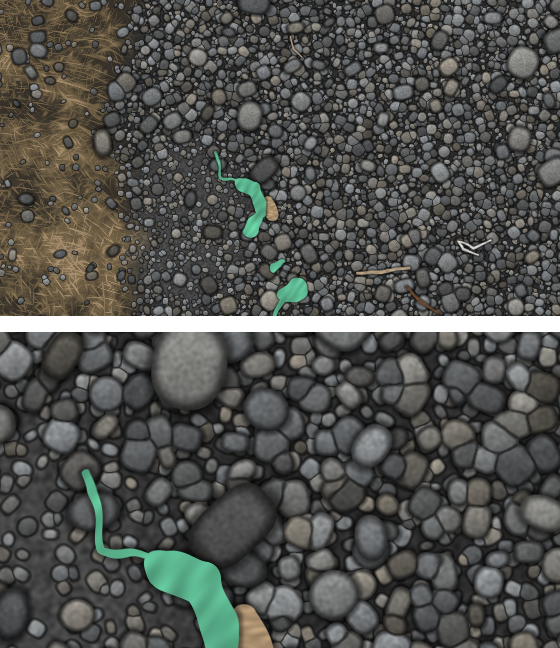
Top, the full canvas; bottom, a detail of the centre.
Give the GLSL for this texture, as a Shadertoy shader.

```glsl
// Aerial view of a stony shore: dry grass left, dark shingle right, green cloth, wood.
// Stones are superellipse domes on jittered grids, stacked from fine to large;
// grass is stretched gradient noise.

const vec3 SOIL = vec3(0.21, 0.19, 0.16);
const vec3 DRY_GRASS = vec3(0.42, 0.36, 0.26);
const vec3 STRAW = vec3(0.66, 0.56, 0.43);
const vec3 CLOTH = vec3(0.36, 0.71, 0.56);
const vec3 PALE_WOOD = vec3(0.68, 0.60, 0.49);
const vec3 BROWN_WOOD = vec3(0.40, 0.27, 0.18);
const vec3 ROPE = vec3(0.80, 0.80, 0.78);

vec3 hash3(vec2 p) {
  vec3 q = fract(p.xyx * vec3(0.1031, 0.1030, 0.0973));
  q += dot(q, q.yxz + 33.33);
  return fract((q.xxy + q.yzz) * q.zyx);
}

float cornerDot(vec2 cell, vec2 f, vec2 corner) {
  return dot(hash3(cell + corner).xy * 2.0 - 1.0, f - corner);
}

float gradNoise(vec2 p) {
  vec2 c = floor(p), f = p - c;
  vec2 u = f * f * (3.0 - 2.0 * f);
  return mix(mix(cornerDot(c, f, vec2(0, 0)), cornerDot(c, f, vec2(1, 0)), u.x),
             mix(cornerDot(c, f, vec2(0, 1)), cornerDot(c, f, vec2(1, 1)), u.x), u.y);
}

mat2 turn(float a) { return mat2(cos(a), -sin(a), sin(a), cos(a)); }

// Weights of grass, gravel and shingle; they sum to one
vec3 zones(vec2 p) {
  float dip = p.y - 0.6;
  float border = 0.44 - 0.08 * exp(-40.0 * dip * dip) + 0.08 * gradNoise(p * 6.0);
  float grass = 1.0 - smoothstep(-0.07, 0.05, p.x - border);
  float gravel = 1.0 - smoothstep(0.5, 1.1, length((p - vec2(0.6, 0.28)) / vec2(0.24, 0.36)));
  gravel *= 1.0 - grass;
  return vec3(grass, gravel, 1.0 - grass - gravel);
}

// One layer of stones; density is given per zone
vec3 addStones(vec3 under, vec2 p, float size, vec3 density, float seed, float px) {
  vec2 g = p / size, cell = floor(g);
  float edge = -size, second = -size;
  vec3 look = vec3(1.0, 0.4, 0.0); // light, tone, warmth
  for (int k = 0; k < 9; k++) {
    vec2 id = cell + vec2(k % 3 - 1, k / 3 - 1);
    vec3 a = hash3(id + seed), b = hash3(id + seed + 57.0);
    vec2 center = id + 0.5 + (a.xy - 0.5) * 0.8;
    if (b.z > dot(density, zones(center * size))) continue;
    float radius = mix(0.38, 0.62, b.x), aspect = mix(0.62, 1.0, b.y);
    vec2 d = (g - center) / radius;
    vec2 q = abs(turn(a.z * 6.283) * d / vec2(1.0, aspect));
    float n = mix(1.9, 3.2, fract(b.x * 7.0));
    float r = pow(pow(q.x, n) + pow(q.y, n), 1.0 / n);
    float e = (1.0 - r) * radius * aspect * size;
    second = max(second, min(e, edge));
    if (e > edge) {
      edge = e;
      look = vec3(1.0 + 0.22 * dot(d, vec2(-0.3, 0.95)),
                  mix(0.29, 0.55, fract(a.x * 13.0 + b.y)), fract(a.y * 11.0));
    }
  }
  float rim = mix(0.42, 1.0, smoothstep(0.0, 0.15 * size, min(edge, edge - second)));
  float grain = 1.0 + 0.16 * gradNoise(p * 75.0) + 0.22 * gradNoise(p * 190.0);
  vec3 tint = mix(vec3(0.97, 1.0, 1.02), vec3(1.05, 1.0, 0.91), look.z * look.z);
  under *= mix(1.0, 0.5, smoothstep(-0.14 * size, 0.0, edge));
  return mix(under, look.x * look.y * rim * grain * tint, smoothstep(-px, px, edge));
}

// Crossing blades along the ridges of stretched noise
float blades(vec2 p) {
  float top = 0.0;
  for (float k = 0.0; k < 5.0; k++) {
    float angle = k * 0.75 + 0.5 * gradNoise(p * 4.0 + k * 9.0);
    float ridge = gradNoise(turn(angle) * p * vec2(22.0, 150.0) + k * 17.0);
    top = max(top, smoothstep(0.05, 0.5, ridge) * (0.6 + 0.1 * k));
  }
  return top;
}

vec3 grassColor(vec2 p) {
  float patches = gradNoise(p * 7.0) + 0.6 * gradNoise(p * 19.0) + 0.4 * gradNoise(p * 47.0);
  float bed = 1.0 - smoothstep(0.4, 1.2, length((p - vec2(0.32, 0.17)) / 0.2));
  float v = 0.2 + 0.55 * patches + 0.22 * bed + 0.55 * blades(p);
  v -= 0.2 * smoothstep(0.2, 0.45, p.x) * (1.0 - bed);
  return mix(mix(SOIL, DRY_GRASS, smoothstep(0.0, 0.45, v)), STRAW, smoothstep(0.4, 0.95, v));
}

// Distance to a segment whose radius changes from ra to rb
float limb(vec2 p, vec2 a, vec2 b, float ra, float rb) {
  vec2 ab = b - a;
  float t = clamp(dot(p - a, ab) / dot(ab, ab), 0.0, 1.0);
  return length(p - a - ab * t) - mix(ra, rb, t);
}

float bent(vec2 p, vec2 a, vec2 b, vec2 c, float r) {
  return min(limb(p, a, b, r * 0.7, r), limb(p, b, c, r, r * 0.7));
}

float clothShape(vec2 p) {
  p += 0.016 * vec2(gradNoise(p * 26.0), gradNoise(p * 26.0 + 40.0));
  float d = bent(p, vec2(0.685, 0.52), vec2(0.70, 0.44), vec2(0.75, 0.43), 0.005);
  d = min(d, bent(p, vec2(0.76, 0.42), vec2(0.805, 0.40), vec2(0.828, 0.33), 0.025));
  d = min(d, limb(p, vec2(0.828, 0.34), vec2(0.795, 0.275), 0.014, 0.027));
  d = min(d, limb(p, vec2(0.90, 0.065), vec2(0.94, 0.085), 0.025, 0.036));
  d = min(d, limb(p, vec2(0.90, 0.06), vec2(0.872, 0.005), 0.012, 0.005));
  return min(d, limb(p, vec2(0.87, 0.155), vec2(0.895, 0.17), 0.012, 0.005));
}

// Lay an object with a soft contact shadow
vec3 lay(vec3 under, vec3 color, float d, float px) {
  under *= mix(0.55, 1.0, smoothstep(0.0, 0.009, d));
  return mix(under, color, 1.0 - smoothstep(-px, px, d));
}

void mainImage(out vec4 fragColor, in vec2 fragCoord) {
  vec2 p = fragCoord / iResolution.y;
  float px = 0.8 / iResolution.y;
  vec3 zone = zones(p);
  float grit = 1.0 + 0.5 * gradNoise(p * 130.0) + 0.3 * gradNoise(p * 60.0);
  vec3 col = zone.x * grassColor(p) + grit * (zone.y * 0.27 + zone.z * 0.17);
  // Stones from fine to large
  col = addStones(col, p, 0.019, vec3(0.06, 0.65, 1.0), 11.0, px);
  col = addStones(col, p, 0.034, vec3(0.07, 0.28, 0.93), 83.0, px);
  col = addStones(col, p, 0.054, vec3(0.09, 0.10, 0.17), 151.0, px);
  col = addStones(col, p, 0.085, vec3(0.02, 0.02, 0.05), 229.0, px);
  // Straw tuft, folded cloth, driftwood and rope
  vec2 w = p + 0.006 * gradNoise(p * 22.0);
  float bark = 1.0 + 0.4 * gradNoise(p * vec2(60.0, 160.0));
  float folds = 1.0 + 0.45 * gradNoise(turn(0.9) * p * vec2(16.0, 60.0));
  col = lay(col, STRAW * bark, limb(w, vec2(0.85, 0.37), vec2(0.862, 0.32), 0.012, 0.02), px);
  col = lay(col, CLOTH * folds, clothShape(p), px);
  float pale = bent(w, vec2(1.13, 0.135), vec2(1.21, 0.14), vec2(1.297, 0.155), 0.006);
  pale = min(pale, bent(w, vec2(0.92, 0.885), vec2(0.93, 0.845), vec2(0.955, 0.82), 0.003));
  col = lay(col, PALE_WOOD * bark, pale, px);
  float brown = bent(w, vec2(1.285, 0.09), vec2(1.33, 0.045), vec2(1.39, 0.01), 0.005);
  col = lay(col, BROWN_WOOD * bark, brown, px);
  float rope = bent(w, vec2(1.451, 0.238), vec2(1.50, 0.215), vec2(1.553, 0.24), 0.004);
  rope = min(rope, bent(w, vec2(1.451, 0.238), vec2(1.465, 0.21), vec2(1.515, 0.195), 0.004));
  col = lay(col, ROPE * bark, rope, px);
  fragColor = vec4(clamp(col, 0.0, 1.0), 1.0);
}
```
